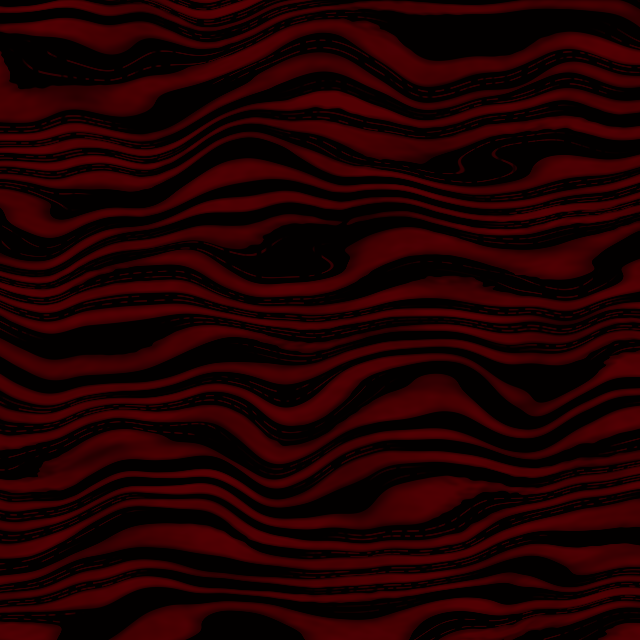
Give the GLSL for this texture, as a three.js fragment shader.

```glsl
// Dark red and black animal stripes, running across with a slight upward tilt.
// Bands are a cosine of a noise-bent phase; stretched noise forks and frays them,
// and thin broken red threads follow the phase inside the black bands.
varying vec2 vUv;

const float TAU = 6.2831853;
const float BANDS = 25.0;
const vec3 BLACK = vec3(0.008, 0.0, 0.0);
const vec3 RED_HUE = vec3(1.0, 0.0, 0.035);

// Sine-free hash giving a gradient in -1..1
vec2 hashGradient(vec2 cell) {
  vec3 h = fract(cell.xyx * vec3(0.1031, 0.1030, 0.0973));
  h += dot(h, h.yzx + 33.33);
  return fract((h.xx + h.yz) * h.zy) * 2.0 - 1.0;
}

float cornerValue(vec2 cell, vec2 local, vec2 corner) {
  return dot(hashGradient(cell + corner), local - corner);
}

// Gradient noise, roughly -0.6..0.6
float noise(vec2 p) {
  vec2 cell = floor(p);
  vec2 f = fract(p);
  vec2 u = f * f * f * (f * (f * 6.0 - 15.0) + 10.0);
  float low = mix(cornerValue(cell, f, vec2(0.0)), cornerValue(cell, f, vec2(1.0, 0.0)), u.x);
  float high = mix(cornerValue(cell, f, vec2(0.0, 1.0)), cornerValue(cell, f, vec2(1.0)), u.x);
  return mix(low, high, u.y);
}

// Shared bumps that neighbouring bands follow together
vec2 bend(vec2 p, float tilt) {
  float wave = 0.075 * noise(p * vec2(4.0, 2.6) + 11.3);
  float ripple = 0.032 * noise(p * vec2(9.0, 5.0) + 47.7);
  return vec2(p.x, p.y - tilt * p.x + wave + ripple);
}

// x: band phase in cycles, y: stripe height, positive where red
vec2 stripeField(vec2 p) {
  float phase = BANDS * p.y + 2.3 * noise(p * vec2(3.0, 9.0) + 5.1);
  float fork = 1.7 * noise(p * vec2(4.5, 28.0) + 71.9);
  float frayed = smoothstep(0.0, 0.35, noise(p * vec2(4.0, 13.0) + 23.4));
  float fray = 0.75 * frayed * noise(p * vec2(48.0, 135.0));
  return vec2(phase, cos(TAU * phase) + fork + fray);
}

// Broken thread at one offset within each band; distances in canvas units
float thread(float phase, float slope, float offset, float x) {
  float shifted = phase - offset;
  float away = abs(fract(shifted) - 0.5) / slope;
  float dash = noise(vec2(x * 75.0, floor(shifted) * 7.3 + offset * 31.0));
  return (1.0 - smoothstep(0.0005, 0.0017, away)) * smoothstep(-0.15, 0.0, dash);
}

// Uneven dye, deeper towards the band edges
float redTone(vec2 p, float height) {
  float body = 0.145 + 0.125 * smoothstep(0.0, 1.0, height);
  float blotch = 0.12 * noise(p * vec2(6.0, 15.0) + 91.2);
  float grain = 0.035 * noise(p * vec2(40.0, 90.0) + 13.8);
  return clamp(body + blotch + grain, 0.09, 0.31);
}

void main() {
  const float STEP = 0.001;
  vec2 p = bend(vUv, 0.05);
  vec2 field = stripeField(p);
  vec2 slope = abs(stripeField(p + vec2(0.0, STEP)) - field) / STEP;

  // Band edges stay about one thousandth of the canvas wide
  float softness = clamp(slope.y * 0.0009, 0.02, 0.2);
  float band = smoothstep(-softness, softness, field.y - 0.05);

  // Threads gather in patches of the black
  float patches = smoothstep(-0.05, 0.08, noise(p * vec2(2.5, 9.0) + 37.6));
  float phaseSlope = max(slope.x, 8.0);
  float threads = max(thread(field.x, phaseSlope, -0.11, p.x),
                      thread(field.x, phaseSlope, 0.09, p.x)) * patches;

  float red = max(band * redTone(p, field.y), 0.17 * threads * (1.0 - band));
  gl_FragColor = vec4(BLACK + RED_HUE * red, 1.0);
}
```
